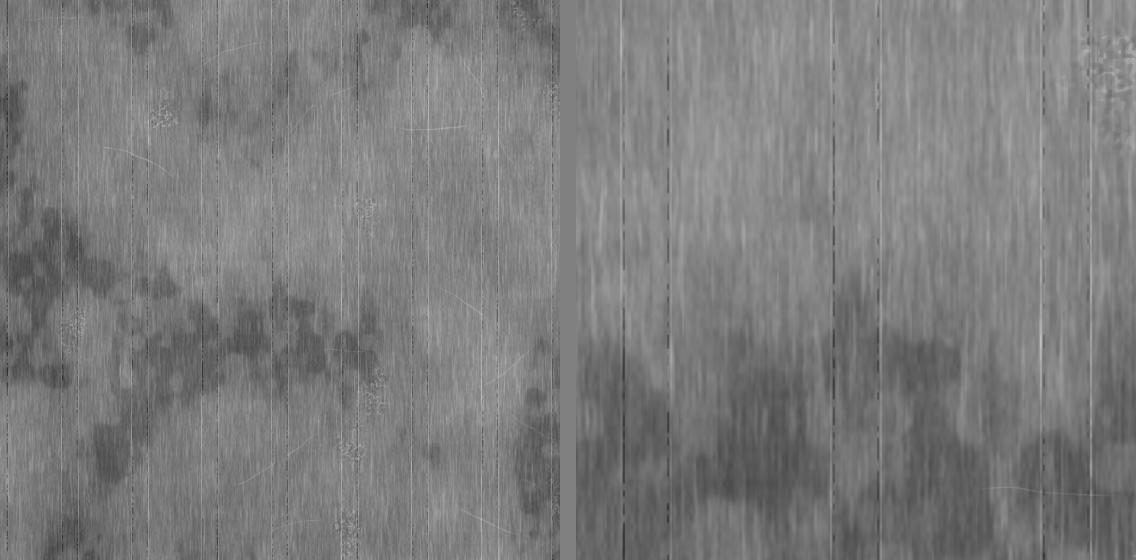
Left, the full canvas; right, a detail of the centre.
Give the GLSL for this texture, as a Shadertoy shader.

```glsl
float hash(vec2 p) {
    return fract(sin(dot(p, vec2(127.1, 311.7))) * 43758.5453);
}

float noise(vec2 p) {
    vec2 i = floor(p), f = fract(p);
    f = f * f * (3.0 - 2.0 * f);
    return mix(mix(hash(i), hash(i + vec2(1, 0)), f.x),
               mix(hash(i + vec2(0, 1)), hash(i + vec2(1, 1)), f.x), f.y);
}

float fbm(vec2 p) {
    float sum = 0.0, amp = 0.5;
    for (int i = 0; i < 5; i++) {
        sum += amp * noise(p);
        p = mat2(1.6, 1.2, -1.2, 1.6) * p + 7.3;
        amp *= 0.5;
    }
    return sum / 0.97;
}

// Soft-edged line of the given half width
float line(float d, float halfWidth) {
    return 1.0 - smoothstep(halfWidth, halfWidth + 1.0 / iResolution.y, abs(d));
}

// Short, fine vertical fibres with a few pale strands
float fibres(vec2 uv) {
    float x = uv.x + 0.0012 * noise(uv * vec2(40.0, 25.0));
    float fine = noise(vec2(x * 470.0, uv.y * 48.0)) - 0.5;
    float medium = noise(vec2(x * 240.0, uv.y * 21.0) + 31.0) - 0.5;
    float strand = smoothstep(0.66, 0.9, noise(vec2(x * 390.0, uv.y * 36.0) + 77.0));
    float grit = noise(uv * vec2(510.0, 190.0) + 13.0) - 0.5;
    return 0.075 * fine + 0.03 * medium + 0.05 * (strand - 0.13) + 0.05 * grit;
}

// Cloudy tone, mottling and clusters of small dark dabs
float stains(vec2 uv) {
    float clouds = fbm(uv * vec2(5.0, 4.0) + 3.7) - 0.5;
    float mottle = fbm(uv * vec2(17.0, 12.0) + 51.0) - 0.5;
    vec2 q = (uv - vec2(0.55, 0.83)) / vec2(0.18, 0.1);
    float damp = fbm(uv * vec2(7.0, 5.0) + 19.0) + 0.2 * exp(-dot(q, q));
    damp = smoothstep(0.4, 0.8, damp + 0.25 * mottle);
    vec2 warp = 0.012 * vec2(mottle, clouds);
    float dabs = noise((uv + warp) * vec2(44.0, 31.0)) * 0.6
               + fbm(uv * vec2(60.0, 44.0) + 5.0) * 0.4;
    dabs = smoothstep(0.46, 0.66, dabs + 0.28 * (damp - 0.4));
    return 0.16 * clouds + 0.1 * mottle - 0.085 * damp - 0.075 * dabs * smoothstep(0.1, 0.75, damp);
}

// Paired board seams: a pale edge beside a finely broken dark gap
float seams(vec2 uv) {
    float s = (abs(fract(uv.x * 8.0) - 0.5) - 0.38) / 8.0;
    float seamId = floor(uv.x * 16.0);
    float wear = noise(vec2(seamId * 5.3, uv.y * 9.0));
    float chips = noise(vec2(seamId * 9.1, uv.y * 260.0));
    float dashes = smoothstep(0.35, 0.7, chips + 0.3 * (0.5 - wear));
    float pale = line(s, 0.0003) * (0.03 + 0.13 * wear) * (0.6 + 0.6 * chips);
    float dark = line(s - 0.0018, 0.0003) * dashes * (0.18 - 0.13 * wear);
    return pale - dark;
}

// Thin curved scratches, faded in places
float scratches(vec2 uv) {
    float sum = 0.0;
    for (int i = 0; i < 24; i++) {
        float k = float(i);
        vec2 p = uv - vec2(hash(vec2(k, 1.3)), hash(vec2(k, 4.7)));
        float angle = 6.283 * hash(vec2(k, 8.1));
        p = mat2(cos(angle), sin(angle), -sin(angle), cos(angle)) * p;
        float reach = mix(0.03, 0.1, hash(vec2(k, 12.9)));
        float bend = 5.0 * (hash(vec2(k, 17.2)) - 0.5);
        float d = p.y - bend * p.x * p.x - 0.004 * (noise(vec2(p.x * 45.0, k)) - 0.5);
        d /= sqrt(1.0 + 4.0 * bend * bend * p.x * p.x);
        float ends = 1.0 - smoothstep(0.5 * reach, reach, abs(p.x));
        float fade = mix(0.25, 1.0, hash(vec2(k, 23.6))) * (0.5 + 0.5 * noise(vec2(p.x * 90.0, k)));
        sum = max(sum, line(d, 0.0002) * ends * fade);
    }
    return 0.12 * sum;
}

// Patches of finely flaked finish
float flakes(vec2 uv) {
    float area = 0.0;
    for (int i = 0; i < 9; i++) {
        float k = float(i);
        vec2 center = vec2(sqrt(hash(vec2(k, 41.0))), hash(vec2(k, 53.0)));
        vec2 p = (uv - center) / vec2(0.032, 0.045);
        float edge = length(p) + 1.2 * (noise(uv * 50.0) - 0.5);
        area = max(area, 1.0 - smoothstep(0.2, 1.1, edge));
    }
    float grain = noise(uv * 330.0 + 1.5 * noise(uv * 140.0));
    return area * (0.1 * smoothstep(0.6, 0.8, grain) - 0.05 * smoothstep(0.4, 0.2, grain));
}

void mainImage(out vec4 fragColor, in vec2 fragCoord) {
    vec2 uv = fragCoord / iResolution.xy;
    float grey = 0.515 + stains(uv) + fibres(uv);
    grey += seams(uv) + scratches(uv) + flakes(uv);
    fragColor = vec4(vec3(clamp(grey, 0.0, 1.0)), 1.0);
}
```
